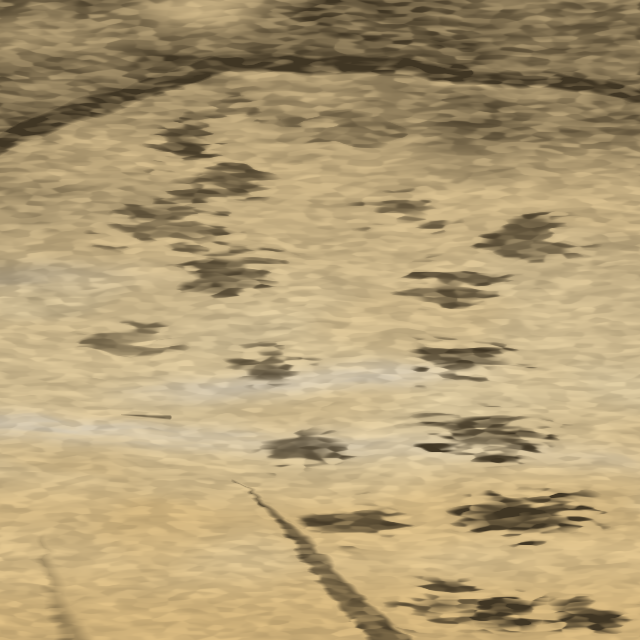
This texture is drawn by a WebGL 2 fragment shader. Its source:

```glsl
#version 300 es
precision highp float;
// Weathered tan surface with a horizontal fibre grain, a dark ridge line,
// ragged trails of spots and a tapering branch. Soft cellular noise, stretched
// sideways, makes the fibres; a single stain amount darkens the ground colour.
uniform vec2 u_resolution;
out vec4 fragColor;

const vec3 TAN   = vec3(0.81, 0.715, 0.53);
const vec3 CREAM = vec3(0.86, 0.785, 0.62);
const vec3 GOLD  = vec3(0.82, 0.70, 0.48);
const vec3 CHALK = vec3(0.85, 0.80, 0.70);
const vec3 DARK  = vec3(0.25, 0.21, 0.14);

vec2 hash2(vec2 p) {
  vec3 q = fract(p.xyx * vec3(0.1031, 0.1030, 0.0973));
  q += dot(q, q.yzx + 33.33);
  return fract((q.xx + q.yz) * q.zy);
}

// Random cell values blended by distance to the jittered cell centres.
float cellNoise(vec2 p) {
  vec2 cell = floor(p), f = p - cell;
  float total = 0.0, weights = 0.0;
  for (int j = -1; j <= 1; j++) {
    for (int i = -1; i <= 1; i++) {
      vec2 o = vec2(i, j);
      vec2 d = o + hash2(cell + o) - f;
      float w = exp(-7.0 * dot(d, d));
      total += w * hash2(cell + o + 57.0).x;
      weights += w;
    }
  }
  return total / weights;
}

// Soft elliptical falloff.
float blob(vec2 p, vec2 centre, vec2 radius) {
  vec2 q = (p - centre) / radius;
  return exp(-dot(q, q));
}

// Soft horizontal band around a height.
float band(float y, float centre, float width) {
  float d = (y - centre) / width;
  return exp(-d * d);
}

// Spots along a bending path; the fray value tears their edges.
float trail(vec2 p, vec2 start, vec2 stride, float bend, int count, vec2 strength, float fray) {
  float stain = 0.0;
  for (int i = 0; i < count; i++) {
    float k = float(i);
    vec2 rnd = hash2(start * 91.0 + k * 7.3);
    vec2 centre = start + stride * k + vec2(bend * k * k, 0.0) + (rnd - 0.5) * vec2(0.06, 0.03);
    vec2 radius = vec2(0.085, 0.037) * mix(0.75, 1.1, rnd.y);
    float inside = 1.0 - length((p - centre) / radius) + fray;
    float level = mix(strength.x, strength.y, k / float(max(count - 1, 1)));
    stain = max(stain, level * smoothstep(0.0, 0.6, inside));
  }
  return stain;
}

// Stroke that widens from its tip to its base.
float branch(vec2 p, vec2 tip, vec2 base, float width, float soft) {
  vec2 axis = base - tip;
  float t = clamp(dot(p - tip, axis) / dot(axis, axis), 0.0, 1.0);
  float d = length(p - tip - axis * t) - width * t;
  return 1.0 - smoothstep(-soft, soft, d);
}

float ridgeHeight(float x) {
  float d = x - 0.42;
  float drop = pow(abs(d), 1.5) * mix(0.478, 0.113, step(0.0, d));
  return 0.905 - drop + 0.004 * sin(x * 23.0) + 0.002 * sin(x * 61.0);
}

void main() {
  vec2 p = gl_FragCoord.xy / u_resolution;

  // Fibre grain on gently waving rows
  vec2 q = p + vec2(0.0, 0.004 * sin(p.x * 9.0 + p.y * 14.0) + 0.0015 * sin(p.x * 41.0 - p.y * 30.0));
  float fine = cellNoise(q * vec2(42.0, 165.0));
  float tuft = cellNoise(q * vec2(15.0, 100.0) + 13.0);
  float blotch = cellNoise(q * vec2(5.0, 14.0) + 41.0);
  float grain = 0.6 * fine + 0.4 * tuft - 0.5;
  float fray = (tuft - 0.5) * 1.1 + (fine - 0.5) * 0.5;
  vec2 torn = p + vec2(fray * 0.012, fray * 0.004);

  // Ground: gold below, cream in the middle, chalky streaks
  vec3 colour = mix(GOLD, TAN, smoothstep(0.22, 0.32, p.y + 0.05 * blotch));
  float creamy = band(p.y, 0.42, 0.19) + 0.35 * band(p.y, 0.13, 0.05);
  colour = mix(colour, CREAM, clamp(creamy * (0.25 + blotch), 0.0, 1.0));
  float chalk = band(q.y, 0.375 + 0.06 * p.x, 0.02) * smoothstep(0.1, 0.4, p.x) * smoothstep(0.85, 0.6, p.x);
  chalk += band(q.y, 0.335 - 0.055 * p.x, 0.022) * (1.0 - 0.7 * p.x);
  chalk += 0.5 * blob(q, vec2(0.0, 0.57), vec2(0.2, 0.02));
  colour = mix(colour, CHALK, clamp(chalk * (0.6 + 0.6 * tuft), 0.0, 1.0));

  // Shade above and below the ridge
  float depth = ridgeHeight(p.x) - torn.y;
  float above = 0.66 + 0.4 * (blotch - 0.5);
  above -= 0.38 * blob(torn, vec2(0.07, 0.93), vec2(0.14, 0.05));
  above -= 0.65 * blob(torn, vec2(0.31, 0.985), vec2(0.10, 0.04));
  float below = 0.34 * exp(-5.0 * max(depth, 0.0)) * (0.4 + 1.1 * blotch);
  below += 0.38 * blob(torn, vec2(0.92, 0.81), vec2(0.28, 0.05));
  below -= 0.45 * blob(p, vec2(0.77, 0.875), vec2(0.10, 0.011));
  float stain = mix(above, max(below, 0.0), smoothstep(-0.006, 0.006, depth)) + 0.02;
  float halfLine = mix(0.018, 0.012, p.x);
  float line = 1.0 - smoothstep(halfLine - 0.006, halfLine + 0.008, abs(depth));
  stain = max(stain, 0.84 * line);

  // Spots
  float spots = trail(p, vec2(0.36, 0.83), vec2(-0.02, -0.13), 0.0125, 7, vec2(0.55, 0.62), fray);
  spots = max(spots, trail(p, vec2(0.56, 0.79), vec2(0.09, -0.122), -0.009, 7, vec2(0.42, 0.85), fray));
  spots = max(spots, trail(p, vec2(0.28, 0.785), vec2(-0.04, -0.155), 0.0, 3, vec2(0.6, 0.4), fray));
  spots = max(spots, trail(p, vec2(0.94, 0.05), vec2(-0.10, 0.57), 0.0, 2, vec2(0.8, 0.55), fray));
  stain = max(stain, spots);

  // Branch, faint stem and a short dash
  vec2 bent = torn + vec2(0.008 * sin(p.y * 26.0), 0.0);
  stain = max(stain, 0.64 * branch(bent, vec2(0.37, 0.25), vec2(0.64, -0.03), 0.026, 0.005));
  stain = max(stain, 0.27 * branch(bent, vec2(0.06, 0.16), vec2(0.13, -0.03), 0.022, 0.014));
  stain = max(stain, 0.65 * branch(p, vec2(0.19, 0.352), vec2(0.265, 0.348), 0.003, 0.002));

  stain += grain * (0.28 + 0.85 * stain);
  colour = mix(colour, DARK, clamp(stain, -0.12, 1.0));
  fragColor = vec4(clamp(colour, 0.0, 1.0), 1.0);
}
```
